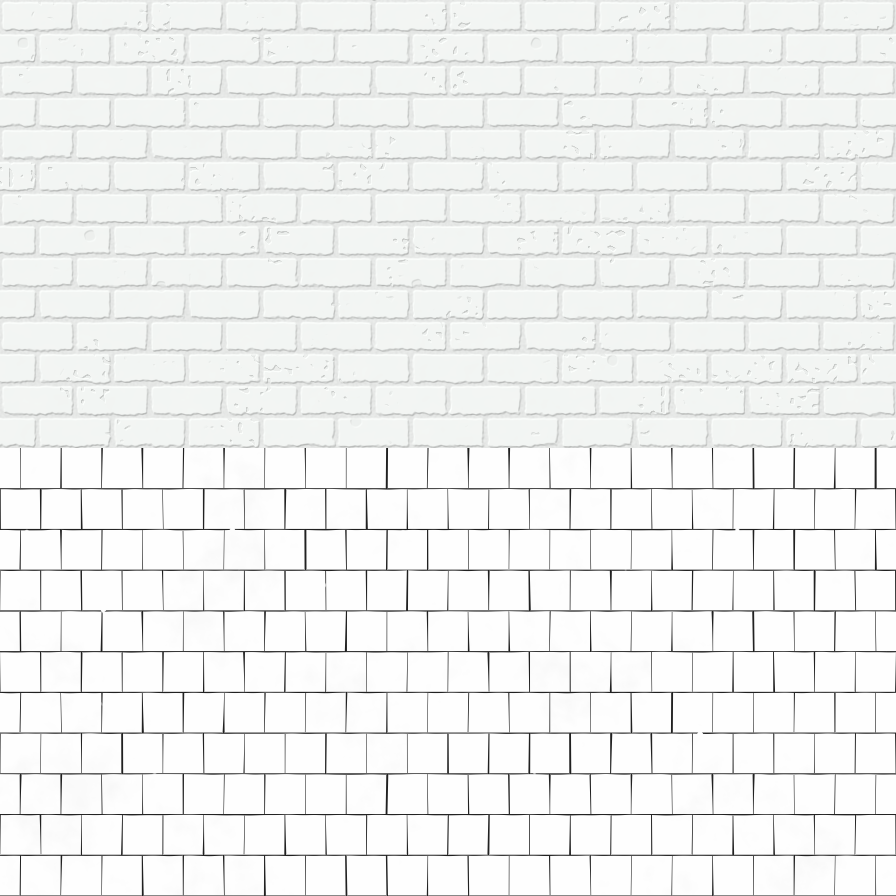
Write a Shadertoy shader that draws this texture.

```glsl
// A wall in two halves: embossed, painted white bricks above and square white
// tiles with thin dark joints below. Both are half-offset grids; bricks are lit
// from the slope of a noisy height field, tile joints are tapered strips.

const float SPLIT = 0.5;                      // height where the halves meet
const vec2 BRICK_COUNT = vec2(12.0, 28.0);    // bricks per canvas unit
const vec2 MORTAR_HALF = vec2(0.0027, 0.0025);
const float BRICK_ROUND = 0.003;
const float EDGE_ROUGH = 0.0016;
const float BEVEL = 0.0014;
const vec2 LIGHT_STEP = vec2(-0.0009, 0.0014); // offset towards the light
const vec3 BRICK_COLOR = vec3(0.951, 0.961, 0.953);
const vec3 MORTAR_COLOR = vec3(0.903, 0.910, 0.904);
const float SHADOW = 0.21;
const float HIGHLIGHT = 0.05;
const float TILE_COUNT = 22.0;                // tiles per canvas unit
const float JOINT_MIN = 0.0003;               // joint half widths
const float JOINT_MAX = 0.0012;
const float JOINT_TILT = 0.0018;
const float STAIN = 0.035;
const vec3 JOINT_COLOR = vec3(0.13);
const vec3 TILE_COLOR = vec3(0.998);

float hash(vec2 p) {
    vec3 q = fract(vec3(p.xyx) * 0.1031);
    q += dot(q, q.yzx + 33.33);
    return fract((q.x + q.y) * q.z);
}

vec2 gradientAt(vec2 cell) {
    float angle = 6.28318 * hash(cell + 17.0);
    return vec2(cos(angle), sin(angle));
}

// Gradient noise, roughly -0.7 to 0.7
float noise(vec2 p) {
    vec2 i = floor(p), f = fract(p);
    vec2 s = f * f * f * (f * (f * 6.0 - 15.0) + 10.0);
    vec2 x = vec2(1.0, 0.0);
    float low = mix(dot(gradientAt(i), f), dot(gradientAt(i + x), f - x), s.x);
    float high = mix(dot(gradientAt(i + x.yx), f - x.yx),
                     dot(gradientAt(i + 1.0), f - 1.0), s.x);
    return mix(low, high, s.y);
}

float fbm(vec2 p) {
    float sum = 0.0, gain = 0.6;
    for (int i = 0; i < 4; i++) {
        sum += gain * noise(p);
        p = p * 2.03 + 11.7;
        gain *= 0.5;
    }
    return sum;
}

// Signed distance to the nearest brick, with ragged edges
float brickDistance(vec2 p) {
    vec2 grid = vec2(p.x, 1.0 - p.y) * BRICK_COUNT;
    grid.x += 0.5 * mod(floor(grid.y), 2.0);
    vec2 local = (fract(grid) - 0.5) / BRICK_COUNT;
    vec2 halfSize = 0.5 / BRICK_COUNT - MORTAR_HALF;
    vec2 q = abs(local) - halfSize + BRICK_ROUND;
    float d = length(max(q, 0.0)) + min(max(q.x, q.y), 0.0) - BRICK_ROUND;
    float lower = smoothstep(-0.005, 0.012, local.y);
    float wear = smoothstep(-0.1, 0.4, noise(p * 22.0));
    float rough = noise(p * 90.0) + 0.6 * noise(p * 210.0);
    return d + EDGE_ROUGH * (rough * (0.5 + lower) + 0.9 * wear * lower);
}

// Small chips in patches, plus a few round dents
float pits(vec2 p) {
    float patches = smoothstep(0.05, 0.4, noise(p * 13.0 + 4.0));
    float chips = smoothstep(0.36, 0.46, noise(p * 125.0) + 0.12 * patches)
                * smoothstep(0.1, 0.5, patches);
    vec2 cell = floor(p * 14.0);
    vec2 center = 0.3 + 0.4 * vec2(hash(cell), hash(cell + 5.3));
    float radius = length(fract(p * 14.0) - center) / 14.0 + 0.0012 * noise(p * 160.0);
    float dent = smoothstep(0.007, 0.005, radius) * step(0.91, hash(cell + 9.1));
    return max(chips, 0.7 * dent);
}

float wallHeight(vec2 p) {
    float body = smoothstep(BEVEL, -BEVEL, brickDistance(p));
    float grain = 0.10 * noise(p * 260.0) * (1.0 - body) + 0.04 * noise(p * 75.0);
    return body * (1.0 - 0.65 * pits(p)) + grain;
}

vec3 brickWall(vec2 p) {
    float body = smoothstep(BEVEL, -BEVEL, brickDistance(p));
    float slope = wallHeight(p) - wallHeight(p + LIGHT_STEP);
    float light = slope < 0.0 ? SHADOW * slope : HIGHLIGHT * slope;
    vec3 color = mix(MORTAR_COLOR, BRICK_COLOR, body);
    color += 0.03 * noise(p * 320.0) * (1.0 - body) + 0.006 * fbm(p * 30.0);
    return color + max(light, -SHADOW) - 0.03 * pits(p) * body;
}

// Share of a pixel covered by a strip, exact for strips thinner than a pixel
float strip(float d, float halfWidth, float pixel) {
    float a = max(d - 0.5 * pixel, -halfWidth);
    float b = min(d + 0.5 * pixel, halfWidth);
    return clamp((b - a) / pixel, 0.0, 1.0);
}

vec3 tileWall(vec2 p, float pixel) {
    vec2 grid = vec2(p.x, SPLIT - p.y) * TILE_COUNT;
    float row = floor(grid.y), along = fract(grid.y);
    grid.x += 0.5 * (1.0 - mod(row, 2.0));

    // Upright joints lean and taper, as if each tile sat slightly askew
    vec2 id = vec2(floor(grid.x + 0.5), row);
    float lean = JOINT_TILT * (hash(id + 3.7) - 0.5) * (along - 0.5);
    float taper = mix(hash(id + 41.0), hash(id + 73.0), along);
    float upright = strip((grid.x - id.x) / TILE_COUNT - lean,
                          mix(JOINT_MIN, JOINT_MAX, taper * taper), pixel);

    // Level joints vary gently; the top border has none
    float line = floor(grid.y + 0.5);
    float wobble = noise(vec2(p.x * 45.0, line * 7.3));
    float level = strip((grid.y - line) / TILE_COUNT - 0.0004 * wobble,
                        0.0006 + 0.0004 * wobble, pixel) * step(0.5, line);

    float gap = smoothstep(0.5, 0.56, noise(p * 48.0 + 8.0));
    float joint = max(upright, level) * (1.0 - gap);
    float cloud = smoothstep(0.0, 0.7, fbm(p * 6.0) + 0.5 * fbm(p * 38.0));
    float tone = 0.4 + 0.6 * hash(floor(grid) + 19.0);
    return mix(TILE_COLOR - STAIN * cloud * tone, JOINT_COLOR, joint);
}

void mainImage(out vec4 fragColor, in vec2 fragCoord) {
    vec2 p = fragCoord / iResolution.xy;
    float pixel = 1.0 / iResolution.y;
    float upper = clamp((p.y - SPLIT) / pixel + 0.5, 0.0, 1.0);
    vec3 color = mix(tileWall(p, pixel), brickWall(p), upper);
    fragColor = vec4(clamp(color, 0.0, 1.0), 1.0);
}
```
